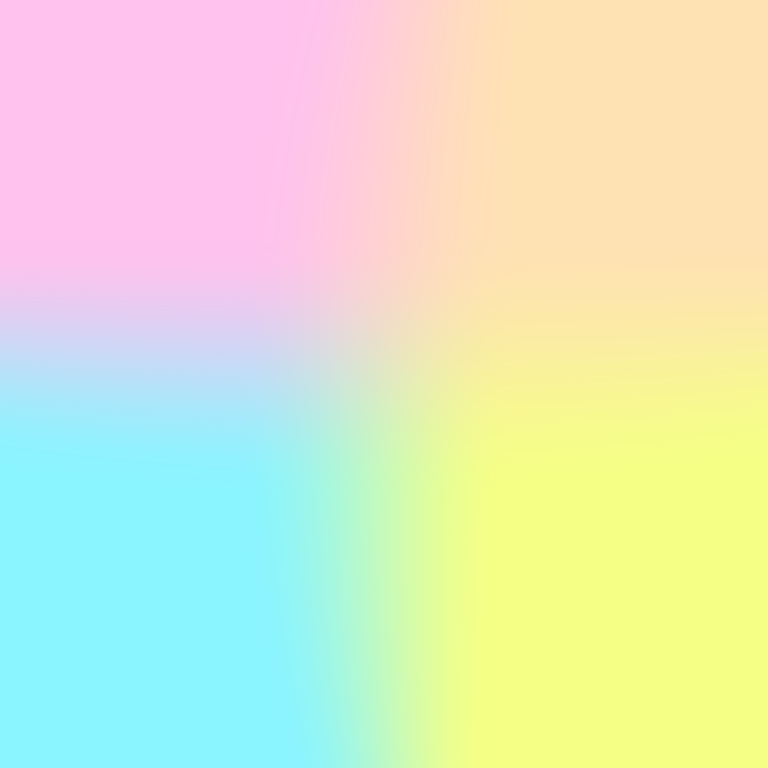
Write a Shadertoy shader that draws this background.

```glsl
// Smooth 0..1 ramp between two moving borders
float blend(float start, float end, float t) {
    return smoothstep(0.0, 1.0, (t - start) / (end - start));
}

void mainImage(out vec4 fragColor, in vec2 fragCoord) {
    vec2 uv = fragCoord / iResolution.xy;

    // Corner colours
    vec3 pink   = vec3(1.0, 0.76, 0.933);
    vec3 peach  = vec3(0.998, 0.886, 0.702);
    vec3 cyan   = vec3(0.541, 0.957, 1.0);
    vec3 yellow = vec3(0.961, 1.0, 0.522);

    // Borders bow gently: the transition widens near the centre
    vec2 bow = (uv - 0.5) * (uv - 0.5);
    float toRight = blend(0.3 + 0.3 * bow.y, mix(0.64, 0.705, uv.y), uv.x);
    float toTop = blend(0.345 + 0.16 * bow.x, 0.695, uv.y);

    // Blend the four corners
    vec3 bottom = mix(cyan, yellow, toRight);
    vec3 top = mix(pink, peach, toRight);
    fragColor = vec4(mix(bottom, top, toTop), 1.0);
}
```
